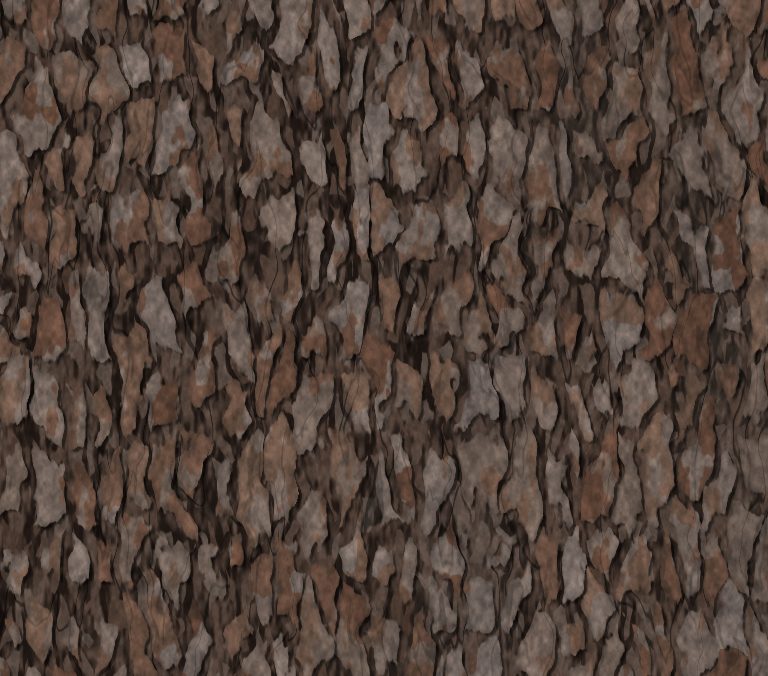
Give the GLSL for this texture, as a Shadertoy shader.

```glsl
// Weathered pine bark: pale, upright scales above dark fibrous furrows.
// Stretched, warped Voronoi cells make the scales at two sizes;
// layered noise adds fibres, flaking patches, cracks and fine grain.

float hash(vec2 p) {
    return fract(sin(dot(p, vec2(127.1, 311.7))) * 43758.5453);
}

vec2 hash2(vec2 p) {
    return vec2(hash(p), hash(p + 37.3));
}

float noise(vec2 p) {
    vec2 i = floor(p), f = fract(p);
    f = f * f * (3.0 - 2.0 * f);
    return mix(mix(hash(i), hash(i + vec2(1, 0)), f.x),
               mix(hash(i + vec2(0, 1)), hash(i + vec2(1, 1)), f.x), f.y);
}

float fbm(vec2 p) {
    float sum = 0.0, amp = 0.53;
    for (int i = 0; i < 4; i++) {
        sum += amp * noise(p);
        p = mat2(1.9, 0.25, -0.25, 1.9) * p + 17.1;
        amp *= 0.5;
    }
    return sum;
}

// Distance to the nearest cell border (x) and a random cell id (y).
vec2 cells(vec2 p) {
    vec2 base = floor(p), f = fract(p), nearest = vec2(0), nearCell = vec2(0);
    float best = 9.0, edge = 9.0;
    for (int y = -1; y <= 1; y++)
    for (int x = -1; x <= 1; x++) {
        vec2 o = vec2(x, y), r = o + 0.1 + 0.8 * hash2(base + o) - f;
        if (dot(r, r) < best) {
            best = dot(r, r);
            nearest = r;
            nearCell = o;
        }
    }
    for (int y = -2; y <= 2; y++)
    for (int x = -2; x <= 2; x++) {
        vec2 o = nearCell + vec2(x, y);
        vec2 r = o + 0.1 + 0.8 * hash2(base + o) - f, d = r - nearest;
        if (dot(d, d) > 0.0001)
            edge = min(edge, dot(0.5 * (r + nearest), normalize(d)));
    }
    return vec2(edge, hash(base + nearCell + 71.7));
}

// Bends the grain so that scales lean and taper.
vec2 warp(vec2 p) {
    vec2 broad = vec2(fbm(p * vec2(9, 6)), fbm(p * vec2(8, 5) + 40.0)) - 0.5;
    vec2 fine = vec2(noise(p * vec2(48, 30)), noise(p * vec2(45, 25) + 9.0)) - 0.5;
    return p + broad * vec2(0.06, 0.10) + fine * vec2(0.014, 0.024);
}

// Signed height of a scale above its ragged rim (x) and its id (y).
vec2 scales(vec2 p, vec2 density, float sunk) {
    vec2 c = cells(warp(p) * density);
    float ragged = (fbm(p * vec2(75, 32)) - 0.5) * 0.34;
    return vec2(c.x - sunk - 0.21 * fract(c.y * 7.3) + ragged, c.y);
}

void mainImage(out vec4 fragColor, in vec2 fragCoord) {
    vec2 p = fragCoord / iResolution.y;
    vec2 q = warp(p);
    float soft = 0.035 + 12.0 / iResolution.y;
    float weathered = smoothstep(0.42, 0.68, fbm(p * vec2(4.5, 0.9) + 3.0));
    float grain = fbm(p * vec2(150, 95));

    // Furrows: dark vertical fibres, greyer in the weathered bands.
    float fibre = fbm(q * vec2(85, 15)) + 0.5 * (noise(p * vec2(190, 60)) - 0.5);
    vec3 furrow = mix(vec3(0.12, 0.088, 0.073), vec3(0.32, 0.255, 0.22),
                      smoothstep(0.22, 0.80, fibre));
    vec3 col = mix(furrow, furrow * 0.8 + vec3(0.085, 0.08, 0.074), weathered);

    // Small chips caught between the large scales.
    vec2 chip = scales(p + 3.7, vec2(44, 15), 0.08);
    vec3 chipColor = mix(vec3(0.30, 0.225, 0.185), vec3(0.38, 0.33, 0.30), chip.y);
    col = mix(col, chipColor, 0.85 * smoothstep(0.0, soft * 1.6, chip.x));

    // Large scales, with a shadow cast to the lower right.
    vec2 density = vec2(22, 8.5);
    vec2 scale = scales(p, density, 0.015);
    float top = smoothstep(0.0, soft, scale.x);
    float caster = smoothstep(0.0, 0.1, scales(p + vec2(-0.005, 0.005), density, 0.015).x);
    col *= 1.0 - 0.5 * caster * (1.0 - top);

    // Scale colour: rust to tan, with pale grey skin left in patches.
    float patchNoise = fbm(p * vec2(38, 19) + scale.y * 50.0);
    float skin = smoothstep(0.47, 0.53, patchNoise + 0.35 * (scale.y - 0.5) + 0.10 * weathered);
    vec3 bare = mix(vec3(0.385, 0.275, 0.22), vec3(0.44, 0.35, 0.295), fract(scale.y * 13.7));
    vec3 grey = mix(vec3(0.43, 0.365, 0.325), vec3(0.47, 0.42, 0.395), fract(scale.y * 5.1));
    vec3 plate = mix(bare, grey, skin);
    plate *= 0.88 + 0.12 * smoothstep(0.0, 0.18, scale.x);
    plate *= 1.0 + 0.45 * (fbm(p * vec2(60, 38) + 8.0) - 0.5);
    plate = mix(plate, plate * 0.87, weathered);
    col = mix(col, plate, top);

    // Thin wandering cracks and overall grain.
    float crack = abs(fbm(q * vec2(24, 5) + 21.0) - 0.5);
    col *= 1.0 - 0.45 * (1.0 - smoothstep(0.004, 0.022, crack)) * (1.0 - 0.6 * top);
    col *= 1.0 + 0.55 * (grain - 0.5);
    fragColor = vec4(clamp(col, 0.0, 1.0), 1.0);
}
```
